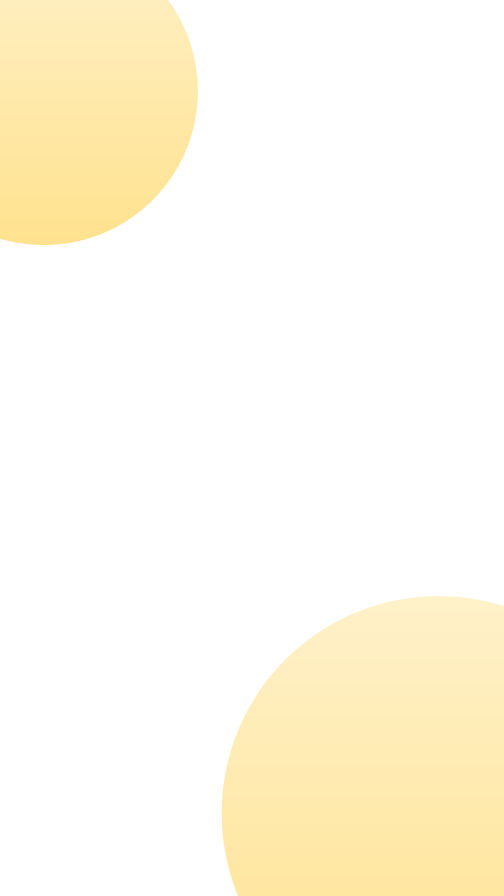
Give the GLSL for this background, as a Shadertoy shader.

```glsl
// Two large soft-yellow discs with vertical gradients on a white ground.

// Lays a disc over the base colour, pale at its top and deeper at its foot.
vec3 addDisc(vec3 base, vec2 p, vec2 center, float radius) {
    vec2 offset = p - center;
    float height = clamp(0.5 + 0.5 * offset.y / radius, 0.0, 1.0);
    vec3 shade = mix(vec3(1.0, 0.887, 0.56), vec3(1.0, 0.945, 0.79), height);

    // Edge softened over about one pixel
    float pixel = 1.0 / iResolution.x;
    float coverage = clamp(0.5 - (length(offset) - radius) / pixel, 0.0, 1.0);
    return mix(base, shade, coverage);
}

void mainImage(out vec4 fragColor, in vec2 fragCoord) {
    // Canvas width is one unit
    vec2 p = fragCoord / iResolution.x;
    float top = iResolution.y / iResolution.x;

    vec3 color = vec3(1.0);
    color = addDisc(color, p, vec2(0.087, top - 0.1806), 0.3056); // upper left
    color = addDisc(color, p, vec2(0.8704, 0.1644), 0.4306);      // lower right

    fragColor = vec4(color, 1.0);
}
```
